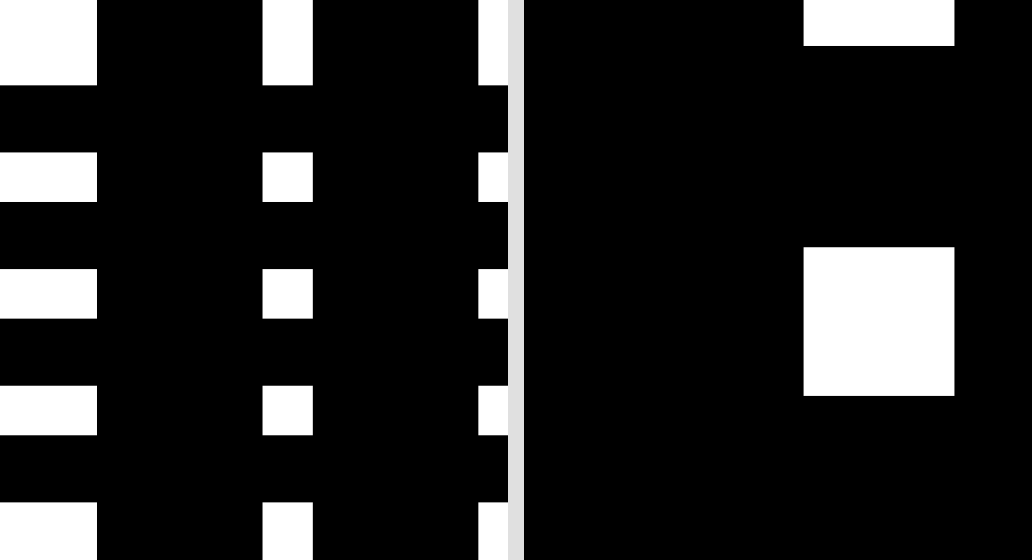
Left, the full canvas; right, a detail of the centre.
Reproduce this pattern procedurally as a Shadertoy shader.

```glsl
// Open lattice of two wide upright bands crossed by four narrower level bands, black on white.

// All lengths are fractions of the canvas height.
#define BAND_COUNT   vec2(2.0, 4.0)
#define FIRST_CENTER vec2(0.3210, 0.1628)
#define BAND_PERIOD  vec2(0.3854, 0.2083)
#define HALF_WIDTH   vec2(0.1478, 0.0599)
#define BAND_COLOR   vec3(0.0)
#define GROUND_COLOR vec3(1.0)

// Signed distances to the nearest upright (x) and level (y) band.
vec2 bandDistances(vec2 p) {
    vec2 index = clamp(round((p - FIRST_CENTER) / BAND_PERIOD), vec2(0.0), BAND_COUNT - 1.0);
    return abs(p - FIRST_CENTER - index * BAND_PERIOD) - HALF_WIDTH;
}

void mainImage(out vec4 fragColor, in vec2 fragCoord) {
    vec2 p = fragCoord / iResolution.y;
    float pixel = 1.0 / iResolution.y;

    // Ground shows only where it lies outside both sets of bands.
    vec2 outside = clamp(bandDistances(p) / pixel + 0.5, 0.0, 1.0);
    float ground = outside.x * outside.y;

    fragColor = vec4(mix(BAND_COLOR, GROUND_COLOR, ground), 1.0);
}
```
